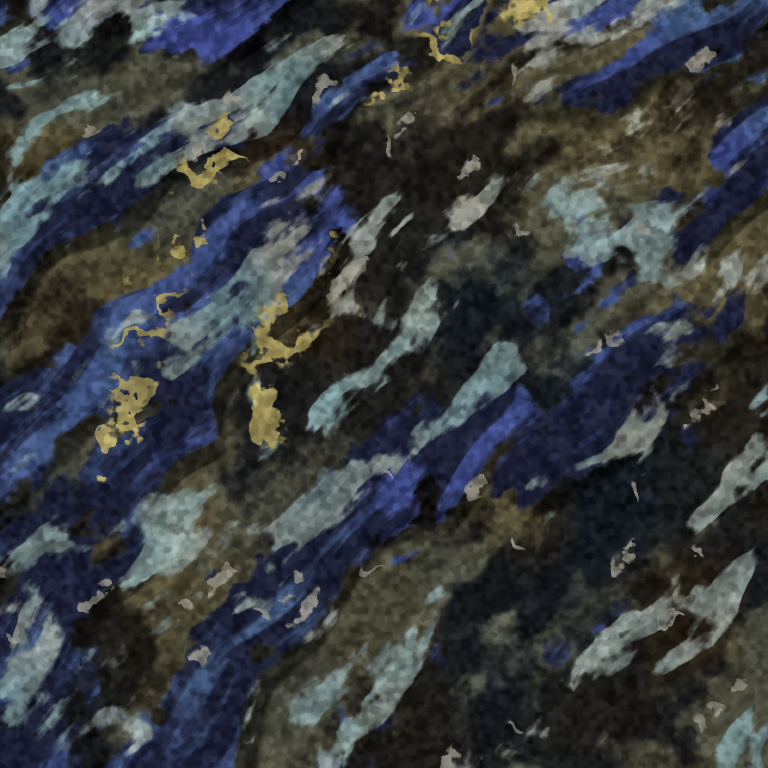
This texture is drawn by a Shadertoy shader. Its source:

```glsl
// Rough diagonal streaks of dark earth, navy and pale blue pigment with ochre flecks

vec3 hash3(vec2 p) {
    vec3 q = fract(p.xyx * vec3(0.1031, 0.1030, 0.0973));
    q += dot(q, q.yxz + 33.33);
    return fract((q.xxy + q.yzz) * q.zyx);
}

// Soft cellular noise: nearby cell values blended by distance
float cells(vec2 p) {
    vec2 base = floor(p);
    float total = 0.0, weight = 0.0;
    for (int j = -1; j <= 1; j++)
    for (int i = -1; i <= 1; i++) {
        vec2 cell = base + vec2(i, j);
        vec3 h = hash3(cell);
        vec2 d = cell + 0.15 + 0.7 * h.xy - p;
        float w = exp(-7.0 * dot(d, d));
        total += w * h.z;
        weight += w;
    }
    return total / weight;
}

float layered(vec2 p) {
    float sum = 0.0, amp = 0.53;
    for (int i = 0; i < 4; i++) {
        sum += amp * cells(p);
        p = p * 2.03 + vec2(17.3, 9.1);
        amp *= 0.5;
    }
    return sum;
}

// Scattered soft-edged flecks, one candidate per cell
float flecks(vec2 p, float chance, float radius) {
    vec2 base = floor(p);
    float mask = 0.0;
    for (int j = -1; j <= 1; j++)
    for (int i = -1; i <= 1; i++) {
        vec2 cell = base + vec2(i, j);
        vec3 h = hash3(cell + 71.0);
        float r = radius * (0.6 + 0.4 * h.x);
        float d = length(cell + h.xy - p);
        mask = max(mask, step(h.z, chance) * (1.0 - smoothstep(0.6 * r, r, d)));
    }
    return mask;
}

void mainImage(out vec4 fragColor, in vec2 fragCoord) {
    vec2 p = fragCoord / iResolution.y;

    // Flow coordinates: along and across streaks that steepen toward the bottom
    vec2 w = p + 0.018 * sin(p.yx * vec2(9.0, 11.0) + vec2(1.0, 4.0))
               + 0.007 * sin(p.yx * vec2(31.0, 27.0) + p * 13.0);
    vec2 flow = vec2(0.7 * (w.x + w.y), 0.5 * w.y + 0.25 * w.y * w.y - 0.75 * w.x);

    float clump = layered(p * 24.0) - 0.5;
    float fibre = layered(flow * vec2(9.0, 38.0) + 5.0) + 0.35 * clump;
    float grain = cells(p * 125.0) + 0.6 * cells(p * 70.0 + 31.0) - 0.8;

    // Earth ground, drifting between brown and green
    float earth = layered(flow * vec2(4.0, 9.0) + 40.0) + 0.45 * clump;
    vec3 col = mix(vec3(0.105, 0.105, 0.10), vec3(0.29, 0.285, 0.225),
                   smoothstep(0.38, 0.60, earth));
    col += (cells(p * 7.0 + 12.0) - 0.5) * vec3(0.07, 0.02, -0.05);
    col *= 0.72 + 0.56 * fibre;

    // Blue bands with brighter fibres
    float band = layered(flow * vec2(2.8, 8.5) + 23.0) + 0.3 * clump;
    float blue = smoothstep(0.515, 0.585, band);
    float lit = smoothstep(0.44, 0.68, 0.6 * fibre + 0.4 * cells(flow * vec2(6.0, 16.0) + 3.0));
    vec3 bright = mix(vec3(0.25, 0.34, 0.46), vec3(0.23, 0.27, 0.52), cells(p * 6.0 + 50.0));
    col = mix(col, mix(vec3(0.105, 0.12, 0.20), bright, lit), blue);

    // Dark creases under the lower edge of each band
    float above = layered((flow + vec2(0.0, 0.025)) * vec2(2.8, 8.5) + 23.0);
    col *= 1.0 - 0.5 * smoothstep(0.52, 0.62, above) * (1.0 - blue);

    // Pale teal and grey dabs
    float dab = layered(flow * vec2(7.0, 20.0) + 61.0) + 0.3 * clump;
    vec3 pale = mix(vec3(0.40, 0.51, 0.52), vec3(0.54, 0.54, 0.50), cells(p * 9.0 + 80.0));
    col = mix(col, pale * (0.7 + 0.6 * fibre), 0.9 * smoothstep(0.61, 0.73, dab));

    // Small light specks and rare ochre patches
    float speck = flecks(p * 19.0 + 1.5 * clump, 0.10, 0.30);
    col = mix(col, vec3(0.58, 0.57, 0.52), 0.75 * speck);
    float ochre = flecks(flow * vec2(4.5, 8.0) + 1.8 * clump + 2.0, 0.06, 0.38);
    col = mix(col, vec3(0.62, 0.57, 0.34) * (0.75 + 0.5 * fibre), 0.9 * ochre);

    // Fine grain
    col *= 1.0 + 0.28 * grain;
    col += 0.045 * grain;
    fragColor = vec4(clamp(col, 0.0, 1.0), 1.0);
}
```
